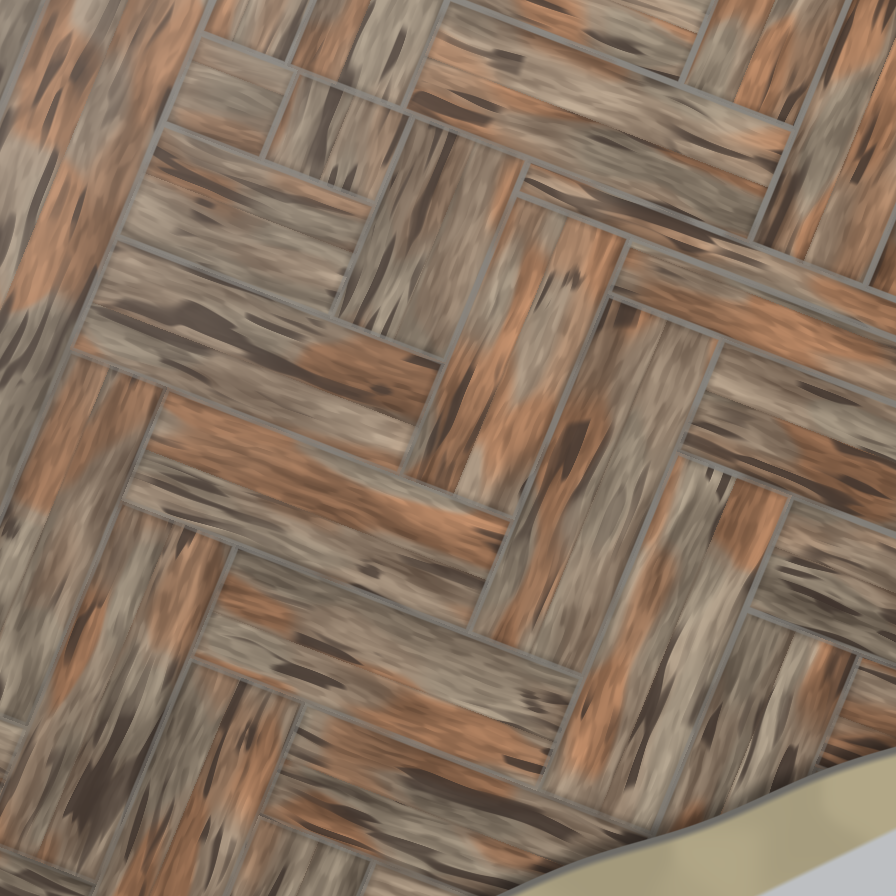
Reproduce this texture procedurally as a Shadertoy shader.

```glsl
const vec2 ORIGIN = vec2(0.445, 0.531);     // a plank corner, y downward
const vec2 AXIS_A = vec2(0.129, 0.0495);    // one plank width, right-down
const vec2 AXIS_B = vec2(-0.052, 0.1263);   // one plank width, down-left
const float PLANK_LENGTH = 3.0;             // in plank widths
const float SIDE_CUT = -2.85, SIDE_WIDTH = 1.25;
const float TOP_CUT = -2.8, STRIP_CUT = -2.5;
const float GROUT_HALF = 0.027;
const vec3 DARK_WOOD = vec3(0.37, 0.30, 0.245);
const vec3 PALE_WOOD = vec3(0.735, 0.655, 0.565);
const vec3 RUST_WOOD = vec3(0.60, 0.41, 0.285);
const vec3 GREY_WOOD = vec3(0.53, 0.50, 0.44);
const vec3 CHAR = vec3(0.25, 0.205, 0.18);
const vec3 GROUT = vec3(0.52, 0.51, 0.49);
const vec3 WALL = vec3(0.66, 0.62, 0.50);
const vec3 WALL_CORNER = vec3(0.74, 0.75, 0.76);

struct Plank { vec2 local; float len; float edge; vec2 id; };

vec2 hash2(vec2 p) {
    vec3 q = fract(p.xyx * vec3(0.1031, 0.1030, 0.0973));
    q += dot(q, q.yzx + 33.33);
    return fract((q.xx + q.yz) * q.zy);
}

// Smooth cellular noise: nearby cell values blended by distance
float cellNoise(vec2 p) {
    vec2 base = floor(p), f = p - base;
    float sum = 0.0, total = 0.0;
    for (int y = -1; y <= 1; y++)
    for (int x = -1; x <= 1; x++) {
        vec2 o = vec2(x, y);
        vec2 d = o + 0.15 + 0.7 * hash2(base + o) - f;
        float w = exp(-7.0 * dot(d, d));
        sum += w * hash2(base + o + 57.0).x;
        total += w;
    }
    return sum / total;
}

float boxEdge(vec2 l, float len) {
    vec2 d = min(l, vec2(len, 1.0) - l);
    return min(d.x, d.y);
}

// Each diagonal run of six cells holds one plank of either direction
Plank herringbone(vec2 g, float phase) {
    vec2 cell = floor(g), f = g - cell;
    float k = mod(cell.x - cell.y + phase, 2.0 * PLANK_LENGTH);
    bool across = k < PLANK_LENGTH;
    float segment = across ? k : 2.0 * PLANK_LENGTH - 1.0 - k;
    vec2 l = across ? vec2(segment + f.x, f.y) : vec2(segment + f.y, f.x);
    vec2 id = cell - (across ? vec2(segment, 0.0) : vec2(0.0, segment));
    return Plank(l, PLANK_LENGTH, boxEdge(l, PLANK_LENGTH), id + phase * 17.0);
}

// Herringbone field, trimmed by side boards, a thin strip and a second field
Plank plankAt(vec2 g) {
    Plank p;
    if (g.x < SIDE_CUT) {
        float c = (SIDE_CUT - g.x) / SIDE_WIDTH;
        vec2 l = vec2(mod(g.y + 5.0 + 2.0 * floor(c), 9.0), fract(c));
        p = Plank(l, 9.0, boxEdge(l, 9.0), vec2(71.0, floor(c)));
    } else if (g.y < TOP_CUT) {
        p = herringbone(g + vec2(1.1, -TOP_CUT), -1.0);
    } else if (g.y < STRIP_CUT && g.x > 0.0) {
        p = Plank(vec2(g.x, g.y - TOP_CUT), 9.0, g.x, vec2(93.0, 4.0));
    } else {
        p = herringbone(g, 2.0);
    }
    p.edge = min(p.edge, abs(g.x - SIDE_CUT));
    if (g.x > SIDE_CUT) p.edge = min(p.edge, abs(g.y - TOP_CUT));
    if (g.x > 0.0) p.edge = min(p.edge, abs(g.y - STRIP_CUT));
    return p;
}

vec3 wood(Plank p) {
    vec2 rnd = hash2(p.id + 11.0);
    float seam = 0.42 + 0.16 * rnd.x;
    float board = step(seam, p.local.y);
    vec2 boardRnd = hash2(p.id * 3.0 + board * 41.0);
    // Layered sines bend the grain
    vec2 q = p.local;
    q.y += 0.025 * sin(2.3 * q.x + 6.3 * rnd.x) + 0.01 * sin(6.1 * q.x + 9.0 * q.y);
    q += 40.0 * hash2(p.id) + board * vec2(7.3, 3.1);

    float broad = cellNoise(q * vec2(0.9, 4.0));
    float streak = cellNoise(q * vec2(1.6, 13.0) + 19.0);
    float fibre = cellNoise(q * vec2(6.0, 32.0) + 31.0);
    float hue = cellNoise(q * vec2(1.1, 3.2) + 63.0);
    float patches = cellNoise(q * vec2(1.5, 3.0) + 87.0);

    float tone = 0.52 + 0.50 * (broad - 0.5) + 0.38 * (streak - 0.5)
               + 0.30 * (fibre - 0.5) + 0.16 * (boardRnd.x - 0.5);
    vec3 col = mix(DARK_WOOD, PALE_WOOD, clamp(tone, 0.0, 1.0));
    float warm = smoothstep(0.45, 0.85, hue + 0.25 * (boardRnd.y - 0.5));
    col = mix(col, RUST_WOOD * (0.6 + 0.75 * tone), 0.75 * warm);
    float cool = 1.0 - smoothstep(0.15, 0.42, hue);
    col = mix(col, GREY_WOOD * (0.6 + 0.75 * tone), 0.5 * cool);

    // Charred cracks gather in patches; a knot marks some planks
    float crack = smoothstep(0.56, 0.82, cellNoise(q * vec2(1.8, 17.0) + 5.0));
    col = mix(col, CHAR, 0.8 * crack * smoothstep(0.45, 0.75, patches));
    vec2 knot = (p.local - vec2(0.3 + 2.4 * rnd.x, 0.2 + 0.6 * rnd.y)) * vec2(9.0, 13.0);
    float ring = length(knot) + 1.2 * (fibre - 0.5);
    float knotty = step(0.55, hash2(p.id + 29.0).x);
    col = mix(col, CHAR, 0.7 * knotty * (1.0 - smoothstep(0.3, 1.2, ring)));
    float joint = 1.0 - smoothstep(0.0, 0.022, abs(p.local.y - seam));
    return mix(col, DARK_WOOD, 0.35 * joint);
}

void mainImage(out vec4 fragColor, in vec2 fragCoord) {
    vec2 uv = fragCoord / iResolution.xy;
    vec2 r = vec2(uv.x, 1.0 - uv.y);
    float px = 1.0 / iResolution.y;
    vec2 g = inverse(mat2(AXIS_A, AXIS_B)) * (r - ORIGIN);
    Plank p = plankAt(g);
    vec3 col = wood(p);
    // Worn grout, fainter toward the lower left
    float aa = px / length(AXIS_A);
    float wear = 0.65 + 0.5 * (cellNoise(g * 3.0) - 0.5) + 0.35 * (r.x - r.y);
    float line = 1.0 - smoothstep(GROUT_HALF - aa, GROUT_HALF + aa, p.edge);
    col *= 0.84 + 0.16 * smoothstep(0.02, 0.09, p.edge);
    col = mix(col, GROUT, line * clamp(wear, 0.3, 0.95));
    // Cool sheen from the upper left
    col = mix(col, vec3(0.70, 0.67, 0.65), 0.22 * exp(-3.5 * dot(r, r)));
    col *= 1.03 - 0.07 * r.y;
    // Wall with a shaded foot in the lower right
    float wall = r.y - 0.996 + 0.37 * (r.x - 0.56) + 0.004 * sin(22.0 * r.x);
    col *= 1.0 - 0.35 * smoothstep(-0.025, 0.0, wall);
    vec3 paint = WALL * (0.96 + 0.1 * cellNoise(r * 12.0));
    float corner = r.y - 1.0 + 0.487 * (r.x - 0.846);
    paint = mix(paint, WALL_CORNER, smoothstep(-0.004, 0.004, corner));
    paint = mix(GROUT * 0.82, paint, smoothstep(0.004, 0.014, wall));
    fragColor = vec4(mix(col, paint, smoothstep(-px, px, wall)), 1.0);
}
```
